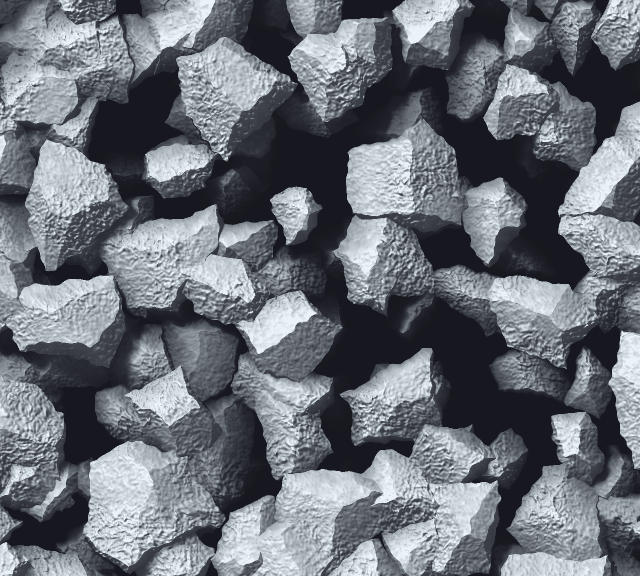
Give the GLSL for this texture, as a Shadertoy shader.

```glsl
// A heap of angular, gritty blue-grey stone chunks lit from the upper left.

const vec3 LIGHT = vec3(-0.42, 0.5, 0.757);

vec3 hash(vec3 p) {
    p = fract(p * vec3(0.1031, 0.1030, 0.0973));
    p += dot(p, p.yxz + 33.33);
    return fract((p.xxy + p.yxx) * p.zyx);
}

float corner(vec2 cell, vec2 offset) {
    return dot(hash(vec3(cell, 7.0)).xy * 2.0 - 1.0, offset);
}

// Gradient noise, roughly -0.6 to 0.6
float noise(vec2 p) {
    vec2 i = floor(p), f = p - i, e = vec2(1, 0);
    vec2 w = f * f * f * (f * (f * 6.0 - 15.0) + 10.0);
    return mix(mix(corner(i, f), corner(i + e, f - e), w.x),
               mix(corner(i + e.yx, f - e.yx), corner(i + 1.0, f - 1.0), w.x), w.y);
}

// Crumbly surface relief: lumps, creases, raised crumbs and fine grains
float grit(vec2 p) {
    return 0.5 * noise(p * 26.0) + 0.7 * abs(noise(p * 47.0 + 3.0))
         + 0.35 * smoothstep(0.1, 0.4, noise(p * 80.0))
         + 0.45 * noise(p * 105.0) + 0.5 * noise(p * 190.0);
}

// One chunk as the lowest of its facet planes: normal in xyz, height in w
vec4 rock(vec2 p, vec3 seed, float size) {
    vec4 lowest = vec4(0, 0, 1, 9);
    vec3 pose = hash(seed + 17.0) * 6.283;
    vec2 longAxis = vec2(cos(pose.y), sin(pose.y));
    for (int i = 0; i < 8; i++) {
        vec3 h = hash(seed + vec3(0, 0, i + 1));
        float angle = (float(i) + 0.9 * h.x) * 1.047 + pose.x;
        float slope = mix(0.75, 6.0, h.z * h.z);
        if (i > 5) {
            // Two opposed, gentler caps form a ridge
            angle = pose.z + h.x + 3.1 * float(i);
            slope = mix(0.1, 0.9, h.z);
        }
        vec2 dir = vec2(cos(angle), sin(angle));
        float reach = size * mix(0.65, 1.1, h.y) * mix(0.68, 1.15, abs(dot(dir, longAxis)));
        float z = slope * (reach - dot(dir, p));
        if (i > 5) z = 0.34 - slope * dot(dir, p);
        if (z < lowest.w) lowest = vec4(normalize(vec3(slope * dir, 1)), z);
    }
    return lowest;
}

// Highest chunk of three turned, scattered layers: normal in xyz, height in w
vec4 pile(vec2 q) {
    vec4 top = vec4(0, 0, 1, -0.6);
    for (int layer = 0; layer < 3; layer++) {
        float deep = float(layer), turn = 0.55 + 0.5 * deep;
        mat2 grid = mat2(cos(turn), sin(turn), -sin(turn), cos(turn));
        vec2 u = grid * q * (1.0 + 0.13 * deep) + deep * vec2(5.37, 9.61);
        for (int k = 0; k < 9; k++) {
            vec2 id = floor(u) + vec2(k % 3 - 1, k / 3 - 1);
            vec3 seed = vec3(id, 40.0 * deep);
            vec3 s = hash(seed);
            vec2 d = u - id - 0.5 - 0.8 * (s.xy - 0.5);
            float chance = fract(s.x * 7.0 + s.y * 5.0 + s.z * 3.0);
            // Gaps in the upper layers hide the grid
            if (dot(d, d) > 0.81 || chance < 0.3 - 0.15 * deep) continue;
            vec4 r = rock(d * grid, seed, mix(0.34, 0.64, s.z));
            float lift = 0.55 * chance - 0.12 - 0.21 * deep;
            if (r.w > 0.0 && r.w + lift > top.w) top = vec4(r.xyz, r.w + lift);
        }
    }
    return top;
}

void mainImage(out vec4 fragColor, in vec2 fragCoord) {
    vec2 p = fragCoord / iResolution.y;

    // Ragged outlines
    vec2 ragged = vec2(noise(p * 14.0), noise(p * 14.0 + 31.0)) * 0.018
                + vec2(noise(p * 55.0), noise(p * 55.0 + 57.0)) * 0.008;
    vec2 q = (p + ragged) * 5.6;

    // Surrounding heights: six towards the light, four in a ring
    float around[10];
    float jitter = noise(p * 150.0);
    vec2 toLight = normalize(LIGHT.xy);
    for (int i = 0; i < 10; i++) {
        float a = float(i) * 1.5708 + jitter;
        vec2 offset = i < 6 ? toLight * (0.07 * float(i + 1) + 0.03 * jitter)
                            : vec2(cos(a), sin(a)) * (0.2 + 0.08 * jitter);
        around[i] = pile(q + offset).w;
    }

    // Relief slope, stronger on broken patches
    vec2 e = vec2(0.0025, 0), g = p + ragged * 0.6;
    float relief = grit(g);
    vec2 bump = vec2(grit(g + e.xy), grit(g + e.yx)) - relief;
    bump *= mix(0.8, 3.0, smoothstep(-0.25, 0.3, noise(p * 9.0)));

    // Four shaded samples smooth the edges
    float tone = 0.0;
    for (int i = 0; i < 4; i++) {
        vec2 sub = (vec2(i & 1, i >> 1) - 0.5) * 0.5 / iResolution.y;
        vec4 stone = pile(q + sub * 5.6);
        float sun = 1.0, blocked = 0.0;
        for (int j = 0; j < 10; j++) {
            float rise = around[j] - stone.w;
            if (j < 6) sun = min(sun, 1.0 - smoothstep(0.0, 0.2, rise - 0.077 * float(j + 1)));
            else blocked += clamp(rise * 2.0, 0.0, 1.0) / 4.0;
        }
        vec3 normal = normalize(stone.xyz - vec3(bump, 0));
        float diffuse = max(dot(normal, LIGHT), 0.0);
        float depth = smoothstep(-0.38, 0.36, stone.w);
        float open = 1.0 - 0.8 * blocked;
        tone += 0.25 * depth * open * (0.2 + 0.9 * diffuse * sun);
    }
    tone = clamp(tone * (0.94 + 0.25 * relief), 0.0, 1.05);

    vec3 color = mix(vec3(0.09, 0.09, 0.12), vec3(0.88, 0.91, 0.94), tone);
    color += vec3(-0.02, 0.03, 0.03) * tone * (1.0 - tone);
    fragColor = vec4(color, 1);
}
```
